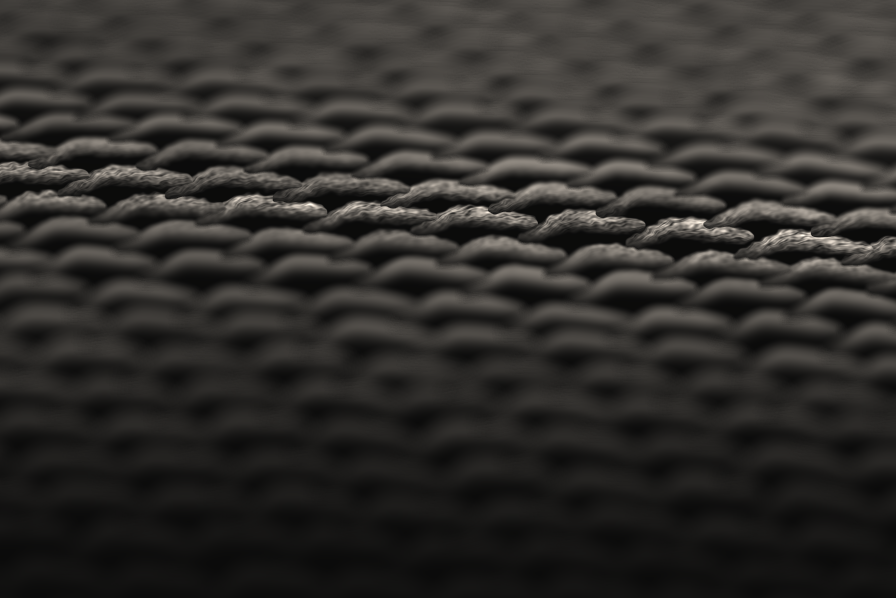
Write a WebGL 2 fragment shader that draws this texture.

```glsl
#version 300 es
precision highp float;

uniform vec2 u_resolution;
out vec4 fragColor;

vec2 hash2(vec2 p) {
  vec3 q = fract(vec3(p.xyx) * vec3(0.1031, 0.1030, 0.0973));
  q += dot(q, q.yzx + 33.33);
  return fract((q.xx + q.yz) * q.zy) * 2.0 - 1.0;
}

float gradientNoise(vec2 p) {
  vec2 i = floor(p), f = fract(p);
  vec2 w = f * f * f * (f * (f * 6.0 - 15.0) + 10.0);
  vec2 e = vec2(0.0, 1.0);
  float low = mix(dot(hash2(i), f), dot(hash2(i + e.yx), f - e.yx), w.x);
  float high = mix(dot(hash2(i + e), f - e), dot(hash2(i + e.yy), f - e.yy), w.x);
  return mix(low, high, w.y);
}

// Signed height above the line of sharp focus, which cuts across the rows
float focusOffset(vec2 p) {
  return p.y - 0.712 + 0.085 * p.x;
}

// Brightness of the knit: overlapping yarn stitches in gently sagging rows
float knit(vec2 p, float sharpness) {
  // Rows get closer together towards the far edge
  float rise = p.y - 0.705 + 0.015 * p.x + 0.025 * p.x * p.x;
  float row = -log(1.0 - 0.78 * rise) / 0.0351;
  row += 0.25 * gradientNoise(p * 5.0);
  if (sharpness > 0.0) row += sharpness * 0.16 * gradientNoise(p * vec2(55.0, 90.0));
  float best = 0.0, side = 0.0, along = 0.0;
  vec2 bestId = vec2(0.0);

  for (int i = -1; i <= 1; i++) {
    float n = floor(row + 0.5) + float(i);
    float u = (p.x - 0.09) / 0.18 + 0.27 * n + 0.08 * hash2(vec2(n + 60.0, 7.0)).x;
    for (int k = -1; k <= 0; k++) {
      vec2 id = vec2(floor(u) + float(k), n);
      vec2 vary = hash2(id + 80.0);
      float t = (u - id.x) / (1.24 + 0.08 * vary.x);
      if (t >= 1.0) continue;
      // Steep climb from under the previous stitch, then nearly flat
      float centre = n + mix(-0.6, 0.12, smoothstep(0.0, 0.42, t))
                   - 0.12 * smoothstep(0.45, 1.0, t) + 0.09 * vary.y;
      float halfWidth = 0.02 + 0.44 * pow(max(4.0 * t * (1.0 - t), 0.0), 0.33);
      float s = (row - centre) / halfWidth;
      float height = 1.0 - s * s;
      if (height > best) {
        best = height;
        side = s;
        along = t;
        bestId = id + 80.0;
      }
    }
  }

  // Light from above, with shadow under and at the tucked end
  float shade = smoothstep(0.05, 0.6, best) * mix(0.15, 1.0, smoothstep(-0.85, 0.4, side));
  shade *= mix(0.35, 1.0, smoothstep(0.02, 0.32, along));
  shade *= mix(1.0, 0.75, smoothstep(0.75, 1.0, along));
  shade *= 1.0 + 0.12 * hash2(bestId + 31.0).x;

  // Twisted yarn fibres, only resolved near the focus
  if (sharpness > 0.0) {
    vec2 seed = bestId * 17.0;
    float strands = gradientNoise(vec2(along * 4.0, side * 2.6 - along * 7.0) + seed);
    float fibres = gradientNoise(vec2(along * 14.0, side * 8.0 - along * 20.0) + seed);
    float fuzz = gradientNoise(p * vec2(120.0, 200.0));
    shade *= max(0.1, 1.0 + sharpness * (0.9 * strands + 1.1 * fibres + 0.6 * fuzz));
  }
  return shade;
}

void main() {
  vec2 p = gl_FragCoord.xy / u_resolution.y;
  float depth = focusOffset(p);
  float sharpness = smoothstep(0.11, 0.0, abs(depth));

  // Depth of field: average over a disc that grows away from the focus
  float radius = 0.0011 + min(0.09 * max(abs(depth) - 0.018, 0.0), 0.022);
  float cloth = 0.0;
  for (int i = 0; i < 40; i++) {
    float angle = 2.39996 * float(i);
    float reach = radius * sqrt((float(i) + 0.5) / 40.0);
    cloth += knit(p + reach * vec2(cos(angle), sin(angle)), sharpness) / 40.0;
  }

  // Scattered light lifts the gaps in the far part
  cloth = mix(cloth, 0.6, 0.35 * smoothstep(0.02, 0.3, depth));

  // Bright far side and right, dark near edge
  float light = mix(0.05, 0.48, smoothstep(0.0, 0.75, p.y));
  light *= mix(0.82, 1.04, smoothstep(0.0, 1.2, p.x));
  light *= 1.0 + 0.22 * exp(-depth * depth / 0.003);
  light *= 1.0 + 0.08 * gradientNoise(p * 3.0 + 9.0);

  vec3 color = vec3(0.042, 0.042, 0.041) + vec3(1.0, 0.95, 0.89) * light * cloth;
  fragColor = vec4(color, 1.0);
}
```
